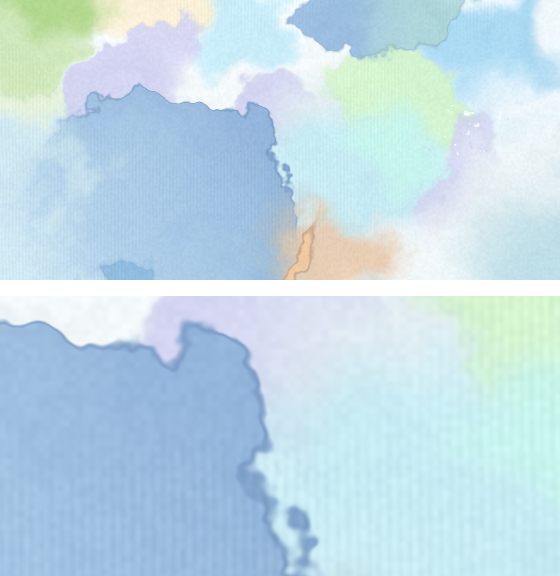
Top: the whole. Bottom: its middle third, enlarged.
A Shadertoy shader for this background:

```glsl
#define WARP 0.24
#define WARP_SCALE 5.5
#define RIM_WIDTH 0.007
#define GRAIN 0.03
#define RIB_COUNT 82.0
#define RIB_DEPTH 0.011
#define DROPS 16
#define WHITE vec3(0.965, 0.98, 0.985)
#define SKY vec3(0.81, 0.91, 0.95)
#define LILAC vec3(0.82, 0.82, 0.945)
#define INK vec3(0.53, 0.67, 0.84)

float hash(vec2 p) {
    vec3 q = fract(p.xyx * 0.1031);
    q += dot(q, q.yzx + 33.33);
    return fract((q.x + q.y) * q.z);
}

float noise(vec2 p) {
    vec2 i = floor(p), f = fract(p);
    f = f * f * (3.0 - 2.0 * f);
    return mix(mix(hash(i), hash(i + vec2(1, 0)), f.x),
               mix(hash(i + vec2(0, 1)), hash(i + vec2(1, 1)), f.x), f.y);
}

float fbm(vec2 p) {
    float sum = 0.0, amp = 0.5;
    for (int i = 0; i < 5; i++) {
        sum += amp * noise(p);
        p = mat2(1.6, 1.2, -1.2, 1.6) * p + 7.3;
        amp *= 0.53;
    }
    return sum;
}

float ellipse(vec2 p, vec2 centre, vec2 radii, float tilt) {
    float c = cos(tilt), s = sin(tilt);
    p = mat2(c, -s, s, c) * (p - centre);
    return (length(p / radii) - 1.0) * min(radii.x, radii.y);
}

// Translucent pigment inside d < 0, with a darker line where it dried
void paint(inout vec3 col, float d, vec3 pigment, float opacity, float soft, float rim) {
    col = mix(col, pigment, opacity * smoothstep(soft, -soft, d));
    col *= 1.0 - rim * vec3(1.2, 1.0, 0.7) * smoothstep(RIM_WIDTH, 0.0, abs(d + 0.5 * RIM_WIDTH));
}

// Tilted patch with a dried rim
void wash(inout vec3 col, vec2 p, vec2 centre, vec2 radii, float tilt, vec3 pigment, float soft, float rim) {
    paint(col, ellipse(p, centre, radii, tilt), pigment, 0.9, soft, rim);
}

// Upright patch without a rim
void bloom(inout vec3 col, vec2 p, vec2 centre, vec2 radii, vec3 pigment, float soft) {
    wash(col, p, centre, radii, 0.0, pigment, soft, 0.0);
}

void mainImage(out vec4 fragColor, in vec2 fragCoord) {
    vec2 uv = fragCoord / iResolution.y;
    vec2 flow = vec2(fbm(uv * WARP_SCALE + 3.0), fbm(uv * WARP_SCALE + 41.0)) - 0.5;
    vec2 p = uv + WARP * flow;
    float cloud = fbm(uv * vec2(3.0, 4.5) + 2.0 * flow + 19.0);
    // Damp paper
    vec3 col = mix(SKY, WHITE, smoothstep(0.25, 0.65, cloud));

    // Upper left: greens, cream, lilac
    bloom(col, p, vec2(0.05, 0.60), vec2(0.30, 0.20), SKY, 0.10);
    bloom(col, p, vec2(0.08, 0.67), vec2(0.22, 0.09), vec3(0.91, 0.95, 0.85), 0.06);
    bloom(col, p, vec2(0.53, 1.0), vec2(0.22, 0.11), vec3(0.97, 0.93, 0.82), 0.025);
    wash(col, p, vec2(0.08, 0.90), vec2(0.25, 0.23), 0.3, vec3(0.80, 0.90, 0.71), 0.025, 0.02);
    bloom(col, p, vec2(0.20, 1.0), vec2(0.15, 0.11), vec3(0.68, 0.83, 0.53), 0.06);
    wash(col, p, vec2(0.47, 0.74), vec2(0.27, 0.15), 0.65, LILAC, 0.012, 0.02);

    // Upper middle: pale cyan between white gaps
    bloom(col, p, vec2(0.80, 0.72), vec2(0.17, 0.14), WHITE, 0.07);
    bloom(col, p, vec2(1.12, 0.82), vec2(0.18, 0.14), WHITE, 0.10);
    bloom(col, p, vec2(0.88, 0.89), vec2(0.20, 0.16), vec3(0.77, 0.92, 0.975), 0.03);

    // Upper right: open sky with clouds
    bloom(col, p, vec2(1.78, 0.85), vec2(0.36, 0.27), vec3(0.64, 0.84, 0.95), 0.14);
    bloom(col, p, vec2(1.72, 1.03), vec2(0.13, 0.08), WHITE, 0.04);
    bloom(col, p, vec2(2.0, 0.89), vec2(0.10, 0.10), WHITE, 0.06);
    bloom(col, p, vec2(1.90, 0.65), vec2(0.22, 0.07), WHITE, 0.09);

    // Middle: lilac, cyan and mint
    wash(col, p, vec2(1.00, 0.58), vec2(0.17, 0.15), 0.5, LILAC, 0.015, 0.02);
    bloom(col, p, vec2(1.20, 0.56), vec2(0.20, 0.17), vec3(0.87, 0.92, 0.94), 0.10);
    wash(col, p, vec2(1.45, 0.65), vec2(0.28, 0.13), -0.4, vec3(0.82, 0.95, 0.79), 0.018, 0.015);
    bloom(col, p, vec2(1.30, 0.40), vec2(0.30, 0.20), vec3(0.77, 0.92, 0.955), 0.06);
    bloom(col, p, vec2(1.40, 0.49), vec2(0.12, 0.12), vec3(0.77, 0.96, 0.92), 0.08);
    wash(col, p, vec2(1.64, 0.39), vec2(0.25, 0.11), 1.1, LILAC, 0.02, 0.015);

    // Lower right: bare paper fading to teal
    bloom(col, p, vec2(1.84, 0.28), vec2(0.26, 0.26), vec3(0.92, 0.95, 0.96), 0.12);
    bloom(col, p, vec2(2.0, 0.06), vec2(0.26, 0.18), vec3(0.71, 0.85, 0.89), 0.16);
    bloom(col, p, vec2(1.46, 0.12), vec2(0.18, 0.12), WHITE, 0.08);

    // Slate blue hanging from the top edge
    vec3 slate = mix(vec3(0.57, 0.72, 0.87), vec3(0.67, 0.83, 0.84), smoothstep(1.2, 1.5, p.x));
    wash(col, p, vec2(1.36, 1.02), vec2(0.30, 0.23), -0.35, slate, 0.012, 0.10);

    // Large blue pool: mist at lower left, ink toward the upper right rim
    float pool = min(ellipse(p, vec2(0.59, 0.27), vec2(0.49, 0.41), -0.1),
                     ellipse(p, vec2(0.08, 0.08), vec2(0.62, 0.38), 0.0));
    float tone = dot(uv, vec2(0.75, 0.45)) + 0.8 * (cloud - 0.5);
    vec3 blue = mix(SKY, vec3(0.66, 0.79, 0.90), smoothstep(0.1, 0.55, tone));
    blue = mix(blue, INK, 0.65 * smoothstep(0.5, 1.0, tone));
    float crisp = smoothstep(0.1, 0.35, uv.x);
    blue = mix(blue, INK, 0.3 * crisp * exp(12.0 * min(pool, 0.0)));
    paint(col, pool, blue, 0.96, mix(0.05, 0.006, crisp), 0.13 * crisp);
    wash(col, p, vec2(0.47, 0.03), vec2(0.06, 0.08), -0.4, vec3(0.54, 0.72, 0.86), 0.015, 0.06);

    // Orange bleed with a bright streak along the pool
    bloom(col, p, vec2(1.03, 0.13), vec2(0.08, 0.12), vec3(0.69, 0.74, 0.75), 0.07);
    bloom(col, p, vec2(1.21, 0.10), vec2(0.21, 0.14), vec3(0.92, 0.80, 0.69), 0.055);
    wash(col, mix(uv, p, 0.6), vec2(1.06, 0.09), vec2(0.16, 0.022), 0.95, vec3(0.95, 0.79, 0.63), 0.006, 0.14);

    // Splashed drops
    for (int i = 0; i < DROPS; i++) {
        vec2 seed = vec2(i, 5 * i + 3);
        vec2 spot = vec2(1.48, 0.46) + vec2(0.42, 0.22) * vec2(hash(seed), hash(seed + 31.0));
        float size = mix(0.002, 0.007, hash(seed + 67.0));
        bloom(col, p, spot, vec2(size), i % 3 == 0 ? LILAC : WHITE, 0.003);
    }

    // Pigment mottling, paper grain and vertical ribs
    col += 0.06 * (cloud - 0.5) + GRAIN * (noise(uv * 130.0) - 0.5);
    float ribs = sin(6.2832 * RIB_COUNT * (uv.x + 0.01 * flow.x));
    col += RIB_DEPTH * ribs * smoothstep(0.3, 0.7, noise(uv * 3.0 + 11.0));
    fragColor = vec4(clamp(col, 0.0, 1.0), 1.0);
}
```
